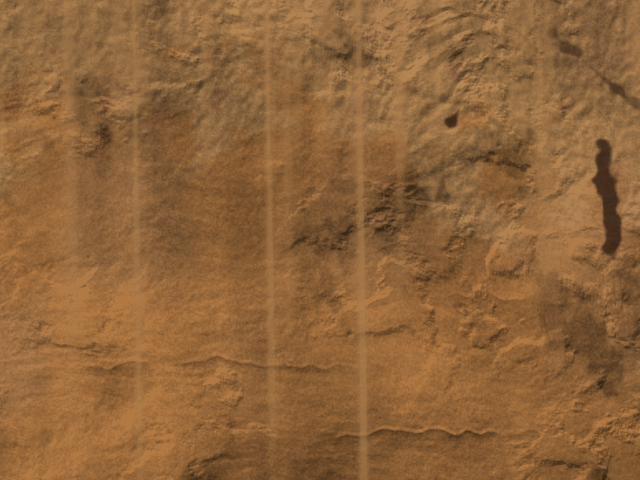
This texture is drawn by a Shadertoy shader. Its source:

```glsl
// A sunlit sandstone cliff with thin veils of dry sand trickling down it.

float hash(vec2 p) {
    vec3 q = fract(vec3(p.xyx) * 0.1031);
    q += dot(q, q.yzx + 33.33);
    return fract((q.x + q.y) * q.z);
}

float noise(vec2 p) {
    vec2 i = floor(p), f = fract(p);
    f = f * f * (3.0 - 2.0 * f);
    return mix(mix(hash(i), hash(i + vec2(1, 0)), f.x),
               mix(hash(i + vec2(0, 1)), hash(i + vec2(1, 1)), f.x), f.y);
}

float fbm(vec2 p) {
    float sum = 0.0, amp = 0.5;
    for (int i = 0; i < 6; i++) {
        sum += amp * noise(p);
        p = mat2(1.6, 1.2, -1.2, 1.6) * p + 7.3;
        amp *= 0.5;
    }
    return sum;
}

float segmentDistance(vec2 p, vec2 a, vec2 b) {
    vec2 ab = b - a;
    return length(p - a - ab * clamp(dot(p - a, ab) / dot(ab, ab), 0.0, 1.0));
}

// Crumbly pale sand clinging to the upper face, lower on the right
float crustMask(vec2 p) {
    float edge = 0.81 - 0.13 * smoothstep(0.3, 1.0, p.x);
    return smoothstep(-0.04, 0.05, p.y - edge + 0.8 * (fbm(p * 5.0 + 3.0) - 0.5));
}

// Places where the rock is broken rather than smooth, mostly to the right
float ruggedMask(vec2 p) {
    return 0.25 + 0.75 * smoothstep(0.35, 0.7, noise(p * 5.5 + 60.0) + 0.2 * smoothstep(0.7, 1.3, p.x));
}

float height(vec2 p, float crust, float rugged) {
    vec2 warp = vec2(noise(p * 6.0), noise(p * 6.0 + 40.0)) - 0.5;
    vec2 q = p + 0.06 * warp;
    float h = 0.5 * fbm(q * vec2(5.0, 6.5));
    // Worn chunks with soft shoulders, and fine bedding
    float chunk = fbm(q * vec2(13.0, 15.0) + 31.0);
    h += rugged * 0.14 * smoothstep(0.42, 0.62, chunk);
    h += (1.0 - crust) * 0.022 * noise(q * vec2(14.0, 75.0));
    h += crust * (0.06 * noise(p * vec2(85.0, 70.0)) + 0.07 * noise(p * 45.0 + 5.0 * warp));
    // A raised diagonal ridge
    float across = p.y - 0.91 + 0.66 * (p.x - 0.76) + 0.06 * warp.y;
    float along = smoothstep(0.7, 0.8, p.x) * smoothstep(1.25, 1.1, p.x);
    return h + 0.09 * along * smoothstep(-0.022, 0.0, across) * exp(-max(across, 0.0) * 22.0);
}

// Broken horizontal ledges: a lit lip over a short shadow
float ledges(vec2 p) {
    float tone = 0.0;
    for (int i = 0; i < 3; i++) {
        float k = float(i);
        float lip = 0.09 + 0.145 * k + 0.05 * (fbm(vec2(p.x * 7.0, k * 9.0)) - 0.5);
        float drop = lip + 0.014 * noise(vec2(p.x * 40.0, k)) - p.y;
        float middle = i == 1 ? 0.45 : 0.92;
        float span = smoothstep(0.42, 0.15, abs(p.x - middle))
                   * smoothstep(0.25, 0.6, noise(vec2(p.x * 18.0, k + 5.0)));
        float shadow = smoothstep(-0.001, 0.003, drop) * exp(-max(drop, 0.0) * 90.0);
        float rim = exp(-pow((drop + 0.004) * 280.0, 2.0));
        tone += span * (0.16 * rim - 0.42 * shadow) / (1.0 + 0.6 * k);
    }
    return tone;
}

// Deep clefts and a long diagonal groove on the right
float clefts(vec2 p) {
    vec4 ends[3] = vec4[3](vec4(1.15, 0.93, 1.36, 0.75),
                           vec4(1.255, 0.69, 1.275, 0.49),
                           vec4(0.955, 0.77, 0.94, 0.74));
    float ragged = 0.03 * (fbm(p * 22.0) - 0.5) + 0.022 * (noise(p * 48.0 + 9.0) - 0.5);
    float dark = 0.0;
    for (int i = 0; i < 3; i++) {
        float radius = i == 1 ? 0.017 : 0.007;
        float d = segmentDistance(p, ends[i].xy, ends[i].zw) + ragged;
        dark = max(dark, smoothstep(radius + 0.006, radius - 0.007, d) * (i == 0 ? 0.65 : 1.0));
    }
    return dark;
}

// Falling sand: x, width, opacity, height where it thins out
float sandfall(vec2 p) {
    vec4 streams[7] = vec4[7](vec4(0.143, 0.013, 0.50, 0.05), vec4(0.279, 0.006, 0.70, -0.2),
                              vec4(0.556, 0.007, 0.80, -0.05), vec4(0.597, 0.010, 0.42, 0.25),
                              vec4(0.746, 0.008, 0.90, -0.3), vec4(0.828, 0.009, 0.58, 0.30),
                              vec4(1.108, 0.016, 0.60, 0.15));
    float clear = 1.0;
    for (int i = 0; i < 7; i++) {
        vec4 s = streams[i];
        float fall = 1.0 - p.y;
        float x = p.x - s.x - fall * (0.012 + 0.055 * step(1.0, s.x));
        float thread = 0.7 + 0.6 * noise(vec2(x * 220.0, p.y * 3.0 + s.x * 30.0));
        float fade = smoothstep(s.w - 0.15, s.w + 0.45, p.y);
        float core = exp(-pow(x / (s.y * (0.8 + 0.4 * fall)), 2.0));
        float haze = 0.2 * exp(-pow(x / (s.y * 3.0), 2.0));
        clear *= 1.0 - s.z * fade * min(core * thread + haze, 1.0);
    }
    float veil = smoothstep(0.45, 0.9, noise(vec2(p.x * 42.0, p.y * 1.3)));
    return 1.0 - clear * (1.0 - 0.45 * veil * smoothstep(0.4, 1.0, p.y));
}

void mainImage(out vec4 fragColor, in vec2 fragCoord) {
    vec2 p = fragCoord / iResolution.y;
    float crust = crustMask(p), rugged = ruggedMask(p);

    // Light from above and a little to the left
    float relief = height(p, crust, rugged)
                 - height(p + vec2(-0.0022, 0.0036), crust, rugged);
    float tone = 1.0 + 0.6 * (fbm(p * 3.4 + 11.0) - 0.5) + 0.04 * crust;
    tone += clamp(relief * 7.0, -0.36, 0.24);

    // Shaded hollows and vertical stains
    float hollows = smoothstep(0.57, 0.72, fbm(p * vec2(12.0, 10.0) + 25.0));
    tone -= 0.26 * hollows * rugged;
    tone += 0.14 * (noise(vec2(p.x * 24.0, p.y * 2.0 + 8.0)) - 0.5);
    tone += ledges(p);

    // Grain
    tone += 0.15 * (noise(p * 290.0) - 0.5) + 0.06 * (noise(p * 130.0) - 0.5);

    vec3 rock = mix(vec3(0.56, 0.38, 0.21), vec3(0.57, 0.42, 0.26), crust);
    rock = mix(rock, vec3(0.54, 0.39, 0.25), 0.5 * smoothstep(0.45, 0.8, noise(p * 4.0 + 90.0)));
    vec3 color = rock * clamp(tone, 0.4, 1.25);
    color = mix(color, vec3(0.18, 0.12, 0.08) * (0.6 + 0.6 * tone), 0.9 * clefts(p));
    color = mix(color, vec3(0.67, 0.49, 0.30), 0.75 * sandfall(p));
    fragColor = vec4(color, 1.0);
}
```
